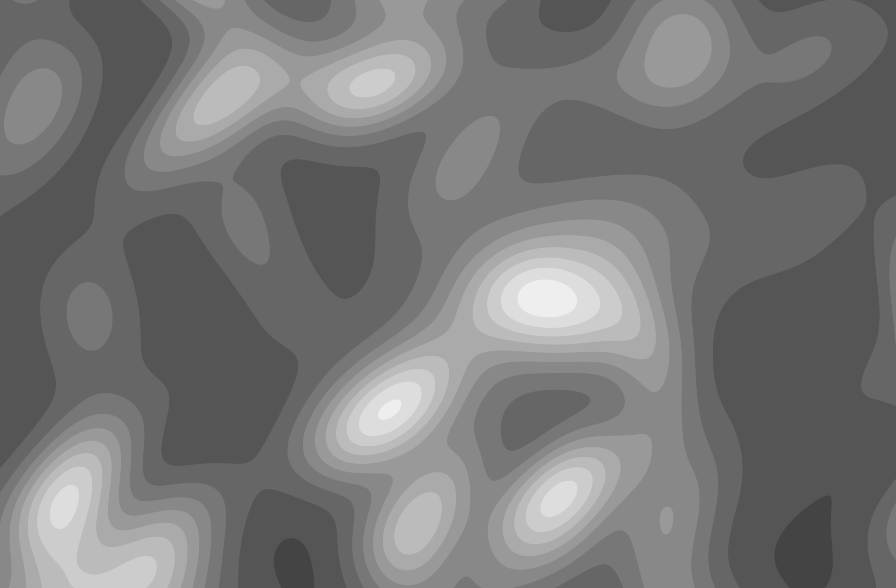
Reproduce this texture map procedurally as a Shadertoy shader.

```glsl
// Draws a grey height map of soft slanted hills, cut into flat contour terraces.

// Four random values from 0 to 1 for one grid cell.
vec4 cellHash(vec2 cell) {
    vec4 h = fract(cell.xyxy * vec4(0.1031, 0.1030, 0.0973, 0.1099));
    h += dot(h, h.wzxy + 33.33);
    return fract((h.xxyz + h.yzzw) * h.zywx);
}

// Offset turned into the frame of a hill that leans by the given angle.
vec2 lean(vec2 d, float angle) {
    vec2 axis = vec2(cos(angle), sin(angle));
    return vec2(dot(d, axis), dot(d, vec2(-axis.y, axis.x)));
}

float bump(vec2 d) {
    return exp(-0.5 * dot(d, d));
}

// Sum of stretched Gaussian hills, one jittered hill per cell.
float hills(vec2 q) {
    vec2 home = floor(q);
    float sum = 0.0;
    for (int y = -2; y <= 2; y++) {
        for (int x = -2; x <= 2; x++) {
            vec2 cell = home + vec2(x, y);
            vec4 rnd = cellHash(cell + 17.0);
            vec2 d = q - cell - mix(vec2(0.05), vec2(0.95), rnd.xy);

            // Most hills lean up to the right.
            float stretch = mix(1.05, 1.5, fract(rnd.z * 7.3 + rnd.x));
            vec2 local = lean(d, mix(0.0, 1.9, rnd.z)) * vec2(1.0 / stretch, stretch);

            // Few hills are tall, many are low.
            sum += 0.57 * pow(rnd.w, 1.4) * bump(local / 0.31);
        }
    }
    return sum;
}

float terrain(vec2 p, float aspect) {
    // Slow sine warp bends the outlines.
    vec2 q = p / 0.25;
    q += 0.1 * sin(q.yx * vec2(2.9, 2.5) + vec2(0.6, 2.1));

    // Tilted ridge that lifts the middle.
    vec2 d = p - vec2(0.62 * aspect, 0.53);
    float ridge = 0.3 * bump(lean(d, 0.4) / vec2(0.2, 0.11));

    // Small layered waves make the contours uneven.
    float ripple = 0.014 * sin(q.x * 3.1 + 1.7 * sin(q.y * 1.9)) * sin(q.y * 3.7 - q.x)
                 + 0.007 * sin(q.x * 5.3 - q.y * 4.1 + 1.5 * sin(q.y * 2.3));
    return 0.3 + hills(q) + ridge + ripple;
}

void mainImage(out vec4 fragColor, in vec2 fragCoord) {
    vec2 p = fragCoord / iResolution.y;
    float height = terrain(p, iResolution.x / iResolution.y);

    // Round to fifteenths, with a thin smooth edge between terraces.
    float steps = height * 15.0 + 0.5;
    float edge = clamp(fwidth(steps), 0.001, 1.0);
    float level = floor(steps) + smoothstep(1.0 - edge, 1.0, fract(steps));

    float grey = clamp(level / 15.0, 0.0, 14.0 / 15.0);
    fragColor = vec4(vec3(grey), 1.0);
}
```
